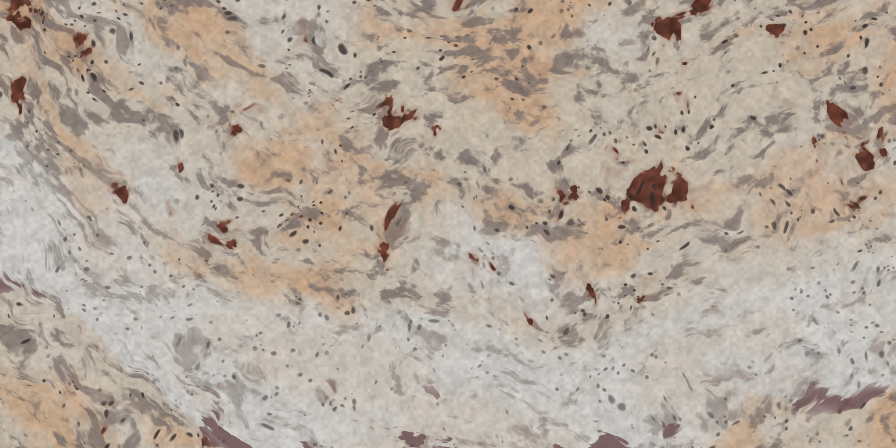
A Shadertoy shader for this texture:

```glsl
// Polished granite: a pale curved band sweeps through cream and tan stone.
// Layered value noise, bent along the band, makes blotches and grey grain;
// thresholded noise makes rust clusters, and jittered cells make dark specks.

#define PALE   vec3(0.775, 0.768, 0.750)
#define CREAM  vec3(0.750, 0.705, 0.645)
#define TAN    vec3(0.755, 0.635, 0.525)
#define GREY   vec3(0.480, 0.435, 0.415)
#define RUST   vec3(0.350, 0.190, 0.150)
#define PLUM   vec3(0.430, 0.320, 0.330)
#define INK    vec3(0.200, 0.180, 0.180)
#define GRAIN_SCALE 38.0
#define BLOTCH_SCALE 6.5
#define RUST_SCALE 15.0
#define SPECK_SCALE 58.0
#define SPECK_DENSITY 0.17

float hash(vec2 p) {
    return fract(sin(dot(p, vec2(127.1, 311.7))) * 43758.5453);
}

float noise(vec2 p) {
    vec2 i = floor(p), f = fract(p);
    f = f * f * (3.0 - 2.0 * f);
    float low = mix(hash(i), hash(i + vec2(1, 0)), f.x);
    float high = mix(hash(i + vec2(0, 1)), hash(i + vec2(1, 1)), f.x);
    return mix(low, high, f.y);
}

// Four octaves, rotated between steps and normalised to 0..1
float fbm(vec2 p) {
    float sum = 0.0, total = 0.0, amp = 1.0;
    for (int i = 0; i < 4; i++) {
        sum += amp * noise(p);
        total += amp;
        amp *= 0.58;
        p = mat2(0.8, 0.6, -0.6, 0.8) * p * 2.03 + 11.7;
    }
    return sum / total;
}

// Soft-edged dots of random size, in randomly chosen cells
float specks(vec2 p, float density) {
    float ink = 0.0;
    for (int j = -1; j <= 1; j++)
    for (int i = -1; i <= 1; i++) {
        vec2 id = floor(p) + vec2(i, j);
        vec2 centre = id + vec2(hash(id + 3.1), hash(id + 17.3));
        float radius = mix(0.10, 0.34, hash(id + 5.7));
        float dotMask = 1.0 - smoothstep(radius - 0.13, radius + 0.13, length(p - centre));
        ink = max(ink, dotMask * step(hash(id + 9.2), density));
    }
    return ink;
}

float bump(vec2 p, vec2 centre, vec2 size) {
    vec2 d = (p - centre) / size;
    return exp(-dot(d, d));
}

void mainImage(out vec4 fragColor, in vec2 fragCoord) {
    vec2 p = fragCoord / iResolution.y;
    p.x += 1.0 - 0.5 * iResolution.x / iResolution.y;

    // Warped position, and flow coordinates bent along the band
    vec2 warp = vec2(fbm(p * 4.0), fbm(p * 4.0 + 31.0)) - 0.5;
    vec2 w = p + 0.16 * warp;
    float bend = 0.3 * (w.x - 1.2) * (w.x - 1.2);
    vec2 flow = vec2(0.68 * w.x, w.y - bend);

    // Pale band between two curves, with two paler pools above it
    float upper = 0.25 + bend;
    float lower = min(-0.18 + 0.66 * (w.x - 1.0) * (w.x - 1.0), 0.36);
    lower = mix(lower, min(lower, 0.11), smoothstep(1.2, 1.6, w.x));
    float band = smoothstep(0.06, -0.05, w.y - upper) * smoothstep(-0.015, 0.025, w.y - lower);
    float pools = bump(w, vec2(0.30, 0.59), vec2(0.25, 0.11))
                + bump(w, vec2(1.13, 0.43), vec2(0.19, 0.08));
    float cloud = smoothstep(0.50, 0.70, fbm(flow * 4.2 + 7.0));
    float pale = clamp(max(band, 0.85 * pools) + 0.45 * cloud, 0.0, 1.0);

    // Cream ground with tan blotches
    float blotch = smoothstep(0.40, 0.64, fbm(flow * BLOTCH_SCALE + 23.0));
    blotch *= 0.65 + 0.7 * noise(flow * 42.0);
    vec3 color = mix(CREAM, PALE, pale);
    color = mix(color, TAN, clamp(blotch * (1.0 - 0.8 * pale), 0.0, 1.0));

    // Grey mineral grain, gathered in drifts
    float drift = fbm(flow * 7.0 + 51.0) - 0.5;
    float grain = fbm(flow * GRAIN_SCALE + 3.0) + 0.35 * drift;
    grain = smoothstep(0.51, 0.71, grain - 0.045 * pale);
    color = mix(color, GREY, grain * mix(0.85, 0.5, pale));
    float crystal = 0.17 * (fbm(p * 52.0) - 0.5) + 0.10 * (noise(p * 125.0) - 0.5);
    color *= 1.0 + crystal;

    // Rust clusters and a steep rust vein in the upper stone
    float veinX = 0.55 + 0.55 * max(0.0, 0.68 - p.y);
    float vein = exp(-pow((w.x - veinX) / 0.045, 2.0)) * smoothstep(0.38, 0.50, p.y);
    float cluster = smoothstep(0.54, 0.68, fbm(p * 3.6 + 41.0));
    float stain = fbm(w * RUST_SCALE + 13.0) + 0.13 * cluster + 0.14 * vein;
    float rust = smoothstep(0.74, 0.79, stain) * (1.0 - band);
    float halo = smoothstep(0.64, 0.79, stain) * (1.0 - band);
    color = mix(color, mix(TAN, RUST, 0.45), 0.45 * halo);
    color = mix(color, RUST * (0.7 + 0.6 * noise(p * 70.0)), 0.92 * rust);

    // Plum flakes along the lower seam and the foot of the band
    float seam = exp(-pow((w.y - lower) / 0.025, 2.0));
    float foot = band * smoothstep(0.22, 0.06, p.y);
    float flakes = fbm(flow * vec2(18.0, 25.0) + 67.0) + 0.14 * seam + 0.08 * foot;
    flakes = smoothstep(0.70, 0.77, flakes) * max(seam, foot);
    color = mix(color, PLUM, 0.85 * flakes);

    // Dark specks, thinner in pale stone
    float dark = specks(w * SPECK_SCALE, SPECK_DENSITY);
    dark *= smoothstep(0.36, 0.60, fbm(flow * 9.0 + 83.0)) * mix(1.0, 0.6, pale);
    color = mix(color, INK, 0.85 * dark);

    fragColor = vec4(clamp(color, 0.0, 1.0), 1.0);
}
```
